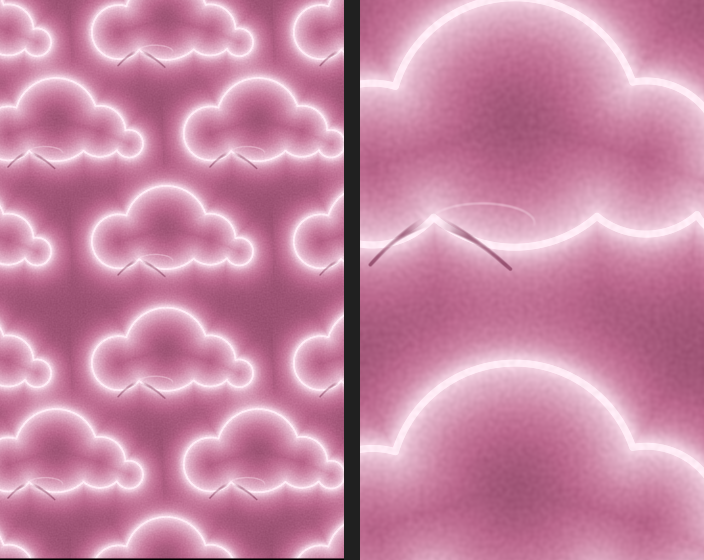
Left: the whole. Right: its middle third, enlarged.
Give the GLSL for this pattern, as a Shadertoy shader.

```glsl
const float CANVAS_HEIGHT = 7.68;          // units down the canvas
const vec2  PERIOD = vec2(2.77, 4.54);     // one repeat holds three rows
const vec2  ROWS[3] = vec2[3](vec2(2.28, 4.56), vec2(3.54, 6.04), vec2(2.28, 7.43));
const float CELL_SHIFT = 0.08;             // middle of the cloud's width

// Overlapping lobes from left to right: centre, radius
const vec3 LOBES[4] = vec3[4](vec3(-0.65, -0.19, 0.37), vec3(0.0, 0.0, 0.57),
                              vec3(0.60, -0.16, 0.35), vec3(1.00, -0.33, 0.19));

const vec2  KNOT = vec2(-0.38, -0.44);
const vec2  LEFT_END = vec2(-0.66, -0.65);
const vec2  RIGHT_END = vec2(-0.02, -0.67);
const vec2  LOOP_CENTRE = vec2(-0.15, -0.46);
const vec2  LOOP_RADII = vec2(0.24, 0.09);

const float TUBE_WIDTH = 0.018;
const float TUBE_BLOOM = 0.045;
const float INNER_REACH = 0.30;
const float OUTER_REACH = 0.19;
const float GLOW_PEAK = 0.80;
const float GRAIN_SCALE = 38.0;
const float GRAIN_AMOUNT = 0.045;
const float BLOTCH_AMOUNT = 0.025;
const float BOTTOM_EDGE = 0.022;

const vec3 WALL  = vec3(0.61, 0.32, 0.45);
const vec3 ROSE  = vec3(0.73, 0.40, 0.55);
const vec3 PINK  = vec3(0.80, 0.51, 0.64);
const vec3 BLUSH = vec3(0.88, 0.69, 0.78);
const vec3 PALE  = vec3(0.96, 0.83, 0.89);
const vec3 TUBE  = vec3(1.00, 0.92, 0.96);
const vec3 CORD  = vec3(0.52, 0.23, 0.36);

vec2 hashGradient(vec2 cell) {
    vec2 h = vec2(dot(cell, vec2(127.1, 311.7)), dot(cell, vec2(269.5, 183.3)));
    return fract(sin(h) * 43758.5) * 2.0 - 1.0;
}

float gradientNoise(vec2 p) {
    vec2 i = floor(p), f = p - i;
    vec2 u = f * f * f * (f * (f * 6.0 - 15.0) + 10.0);
    vec2 e = vec2(0.0, 1.0);
    float low = mix(dot(hashGradient(i), f),
                    dot(hashGradient(i + e.yx), f - e.yx), u.x);
    float high = mix(dot(hashGradient(i + e.xy), f - e.xy),
                     dot(hashGradient(i + e.yy), f - e.yy), u.x);
    return mix(low, high, u.y);
}

// Signed distance to the outer outline of the joined lobes
float cloudDistance(vec2 p) {
    float nearest = 1e3, cover = 1e3;
    for (int i = 0; i < 4; i++) {
        vec3 a = LOBES[i];
        vec2 away = p - a.xy;
        float reach = max(length(away), 1e-4);
        cover = min(cover, reach - a.z);

        // The arc counts only where no other lobe hides it
        vec2 onArc = a.xy + away / reach * a.z;
        bool exposed = true;
        for (int j = 0; j < 4; j++)
            if (j != i && distance(onArc, LOBES[j].xy) < LOBES[j].z) exposed = false;
        if (exposed) nearest = min(nearest, abs(reach - a.z));

        // Cusps where neighbouring lobes cross
        if (i < 3) {
            vec3 b = LOBES[i + 1];
            float span = distance(a.xy, b.xy);
            vec2 dir = (b.xy - a.xy) / span;
            float along = (span * span + a.z * a.z - b.z * b.z) / (2.0 * span);
            vec2 rise = vec2(-dir.y, dir.x) * sqrt(a.z * a.z - along * along);
            vec2 base = a.xy + dir * along;
            nearest = min(nearest, min(distance(p, base + rise), distance(p, base - rise)));
        }
    }
    return cover < 0.0 ? -nearest : nearest;
}

// Tapered cord hanging from the knot; it darkens toward its end
float cordMask(vec2 p, vec2 end, float pixel) {
    vec2 axis = end - KNOT;
    float h = clamp(dot(p - KNOT, axis) / dot(axis, axis), 0.0, 1.0);
    vec2 bend = vec2(0.0, 0.025) * sin(3.14159 * h);
    float d = distance(p, KNOT + axis * h + bend) - mix(0.026, 0.008, h);
    return smoothstep(pixel, -pixel, d) * smoothstep(0.05, 0.5, h);
}

vec3 glowColour(float t) {
    vec3 c = mix(WALL, ROSE, clamp(t * 4.0, 0.0, 1.0));
    c = mix(c, PINK, clamp(t * 4.0 - 1.0, 0.0, 1.0));
    c = mix(c, BLUSH, clamp(t * 4.0 - 2.0, 0.0, 1.0));
    return mix(c, PALE, clamp(t * 4.0 - 3.0, 0.0, 1.0));
}

void mainImage(out vec4 fragColor, in vec2 fragCoord) {
    float pixel = CANVAS_HEIGHT / iResolution.y;
    vec2 p = fragCoord * pixel;
    float dark = 1.0, tube = 0.0, cord = 0.0, loopLine = 0.0;

    for (int row = 0; row < 3; row++) {
        vec2 shift = vec2(CELL_SHIFT, 0.0);
        vec2 q = mod(p - ROWS[row] - shift + 0.5 * PERIOD, PERIOD) - 0.5 * PERIOD + shift;
        float d = cloudDistance(q);

        // Halo on the wall, wider below the cloud
        float outer = OUTER_REACH * (1.0 + 0.15 * smoothstep(0.0, -0.6, q.y));
        float glow = d < 0.0 ? exp(-pow(-d / INNER_REACH, 1.8))
                             : exp(-pow(d / outer, 1.5));
        dark *= 1.0 - GLOW_PEAK * glow;

        // Bright tube with a tight bloom
        float core = smoothstep(TUBE_WIDTH + pixel, TUBE_WIDTH - pixel, abs(d));
        tube = max(tube, max(core, 0.6 * exp(-d * d / (TUBE_BLOOM * TUBE_BLOOM))));

        // Loose cords and the faint loop beside the knot
        cord = max(cord, max(cordMask(q, LEFT_END, pixel), cordMask(q, RIGHT_END, pixel)));
        vec2 e = (q - LOOP_CENTRE) / LOOP_RADII;
        float ring = abs(length(e) - 1.0) * length(e) / max(length(e / LOOP_RADII), 1e-3);
        loopLine = max(loopLine, smoothstep(0.006 + pixel, 0.0, ring) * smoothstep(-0.3, 0.3, e.y));
    }

    float blotch = BLOTCH_AMOUNT * gradientNoise(p * 5.0);
    vec3 colour = glowColour(clamp(1.0 - dark + blotch, 0.0, 1.0));
    colour = mix(colour, PALE, 0.45 * loopLine);
    colour = mix(colour, TUBE, tube);
    colour = mix(colour, CORD, 0.75 * cord);
    colour += GRAIN_AMOUNT * gradientNoise(p * GRAIN_SCALE);
    colour *= smoothstep(BOTTOM_EDGE - pixel, BOTTOM_EDGE + pixel, p.y);
    fragColor = vec4(colour, 1.0);
}
```
